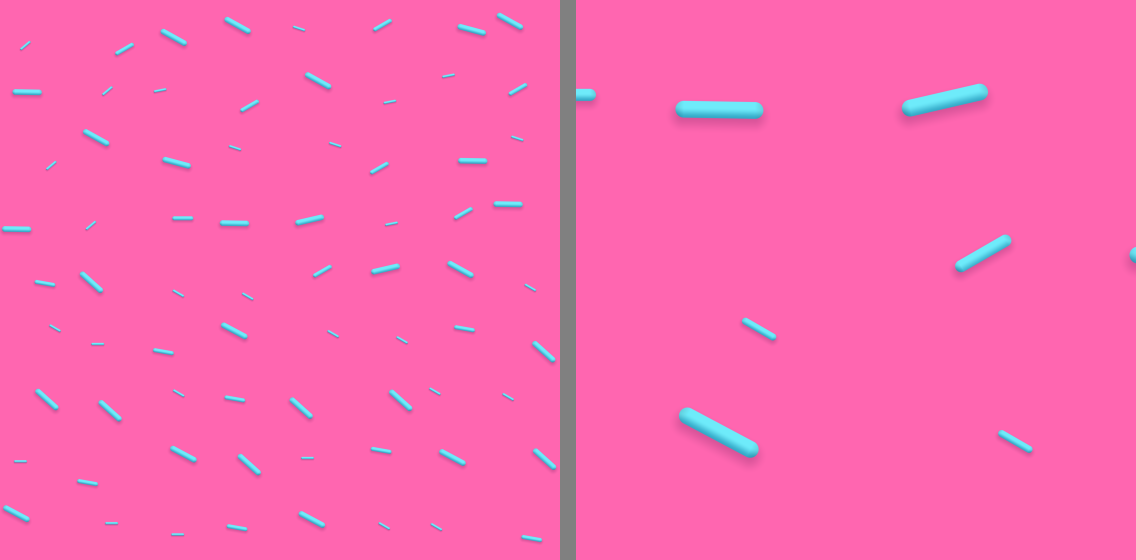
Left: the whole. Right: its middle third, enlarged.
A Shadertoy shader for this pattern:

```glsl
#define GRID vec2(8.0, 9.0)
#define JITTER 0.58
#define LARGE_SHARE 0.385
#define SMALL_SHARE 0.39
#define LARGE_SIZE vec2(0.0262, 0.0050)
#define MEDIUM_SIZE vec2(0.0188, 0.0036)
#define SMALL_SIZE vec2(0.0115, 0.0021)
#define SHADOW_STRENGTH 0.38
#define PINK vec3(1.0, 0.40, 0.69)
#define CYAN vec3(0.43, 0.92, 0.98)
#define TEAL vec3(0.20, 0.66, 0.78)
#define SHADOW vec3(0.58, 0.20, 0.44)

vec3 hash3(vec2 cell) {
    vec3 q = fract(cell.xyx * vec3(0.1031, 0.1030, 0.0973) + 0.37);
    q += dot(q, q.yxz + 33.33);
    return fract((q.xxy + q.yzz) * q.zyx);
}

// Offset from the nearest point on the axis of a horizontal capsule
vec2 axisOffset(vec2 p, vec2 size) {
    float halfAxis = size.x - size.y;
    return vec2(p.x - clamp(p.x, -halfAxis, halfAxis), p.y);
}

// Each size uses a few fixed directions, which differ between the two halves
float sprinkleAngle(int kind, bool upper, float pick) {
    float degrees;
    if (kind == 0)
        degrees = upper ? -29.0 + 14.0 * floor(pick * 4.0) : -42.0 + 14.0 * floor(pick * 2.0);
    else if (kind == 1)
        degrees = upper ? 30.0 * floor(pick * 2.0) : -10.0;
    else
        degrees = upper ? -18.0 + 29.0 * floor(pick * 3.0) : -30.0 * floor(pick * 2.0);
    return radians(degrees);
}

vec3 drawSprinkle(vec3 base, vec2 p, vec2 size, float angle, float pixel) {
    float c = cos(angle), s = sin(angle);
    mat2 toLocal = mat2(c, -s, s, c);
    float radius = size.y;

    // Soft shadow, falling just below
    vec2 drop = vec2(-0.1, -0.75) * radius;
    float shadowDist = length(axisOffset(toLocal * (p - drop), size)) - radius;
    float shade = 1.0 - smoothstep(-radius, radius * 1.2, shadowDist);
    base = mix(base, SHADOW, shade * SHADOW_STRENGTH);

    // Rounded body, lit from above
    vec2 local = axisOffset(toLocal * p, size);
    vec2 normal = transpose(toLocal) * local / radius;
    float light = smoothstep(-1.0, 0.25, dot(normal, vec2(0.2, 0.98)));
    float cap = abs(local.x) / radius;
    vec3 body = mix(TEAL, CYAN, light) * (1.0 - 0.12 * cap);
    float cover = 1.0 - smoothstep(-0.7 * pixel, 0.7 * pixel, length(local) - radius);
    return mix(base, body, cover);
}

void mainImage(out vec4 fragColor, in vec2 fragCoord) {
    vec2 uv = fragCoord / iResolution.y;
    float pixel = 1.0 / iResolution.y;
    vec2 home = floor(uv * GRID);
    vec3 color = PINK;

    // One jittered sprinkle per cell
    for (int y = -1; y <= 1; y++)
    for (int x = -1; x <= 1; x++) {
        vec2 cell = home + vec2(x, y);
        vec3 h = hash3(cell + 17.0);
        vec2 center = (cell + 0.5 + JITTER * (h.xy - 0.5)) / GRID;

        // A lattice sequence spreads the three sizes evenly
        float rank = fract(dot(cell, vec2(0.755, 0.570)) + 0.2);
        int kind = rank < LARGE_SHARE ? 0 : rank < 1.0 - SMALL_SHARE ? 1 : 2;
        vec2 size = kind == 0 ? LARGE_SIZE : kind == 1 ? MEDIUM_SIZE : SMALL_SIZE;

        float angle = sprinkleAngle(kind, center.y > 0.5, h.z);
        color = drawSprinkle(color, uv - center, size, angle, pixel);
    }
    fragColor = vec4(color, 1.0);
}
```
